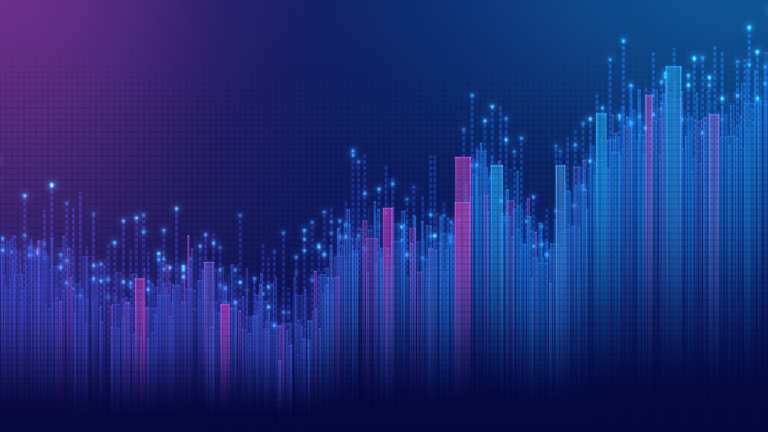
Write a Shadertoy shader that draws this background.

```glsl
// A rising skyline of translucent light bars over a violet-to-blue backdrop.
// Layers of hashed columns follow a height profile; a few accent bars, dotted
// streaks with glowing sparks, and a fine lattice complete the scene.

const vec3 NAVY    = vec3(0.045, 0.095, 0.37);
const vec3 PURPLE  = vec3(0.46, 0.20, 0.56);
const vec3 TEAL    = vec3(0.06, 0.36, 0.61);
const vec3 ABYSS   = vec3(0.015, 0.025, 0.25);
const vec3 INDIGO  = vec3(0.23, 0.26, 0.76);
const vec3 AZURE   = vec3(0.08, 0.40, 0.82);
const vec3 CYAN    = vec3(0.12, 0.62, 0.93);
const vec3 MAGENTA = vec3(0.74, 0.25, 0.76);
const vec3 SPARK   = vec3(0.25, 0.80, 1.00);

const int   LAYERS        = 4;
const float LATTICE_CELLS = 72.0;    // lattice rows over the height
const float SPARK_COLUMNS = 110.0;
const float SPARK_RADIUS  = 0.0042;
const float MAGENTA_SHARE = 0.13;

// Skyline height at evenly spaced positions
const int KNOTS = 25;
const float PROFILE[KNOTS] = float[KNOTS](
    0.42, 0.39, 0.38, 0.34, 0.31, 0.33, 0.37, 0.31, 0.29, 0.26, 0.34, 0.46, 0.46,
    0.43, 0.44, 0.62, 0.53, 0.43, 0.56, 0.68, 0.72, 0.74, 0.70, 0.74, 0.80);

// Accent bars: centre, half width, top, magenta amount
const int ACCENTS = 12;
const vec4 ACCENT[ACCENTS] = vec4[ACCENTS](
    vec4(0.182, 0.0065, 0.356, 0.9), vec4(0.272, 0.0065, 0.394, 0.3),
    vec4(0.293, 0.0060, 0.296, 1.0), vec4(0.505, 0.0065, 0.519, 1.0),
    vec4(0.603, 0.0105, 0.637, 0.9), vec4(0.602, 0.0100, 0.532, 0.9),
    vec4(0.647, 0.0080, 0.618, 0.0), vec4(0.730, 0.0065, 0.618, 0.2),
    vec4(0.783, 0.0070, 0.738, 0.0), vec4(0.845, 0.0050, 0.780, 0.7),
    vec4(0.877, 0.0105, 0.847, 0.0), vec4(0.930, 0.0070, 0.736, 0.5));

float hash(float n) {
    n = fract(n * 0.1031);
    n *= n + 33.33;
    n *= n + n;
    return fract(n);
}

float skyline(float x) {
    float t = clamp(x, 0.0, 0.9999) * float(KNOTS - 1);
    int i = int(t);
    return mix(PROFILE[i], PROFILE[i + 1], smoothstep(0.0, 1.0, fract(t)));
}

vec3 backdrop(vec2 uv) {
    vec3 col = mix(ABYSS, NAVY, smoothstep(0.0, 0.55, uv.y));
    float violet = exp(-uv.x * uv.x * 13.0) * smoothstep(-0.1, 1.05, uv.y);
    col = mix(col, PURPLE, 0.88 * violet);
    float teal = smoothstep(0.25, 1.0, uv.x) * smoothstep(0.3, 1.05, uv.y);
    return mix(col, TEAL, 0.9 * teal);
}

// Translucent bar that fades downward, with lit sides and a bright cap
vec3 drawBar(vec3 col, vec2 uv, vec2 px, float centre, float halfWidth,
             float top, vec3 tint, float opacity) {
    float side = abs(uv.x - centre) - halfWidth;
    float mask = smoothstep(px.x, -px.x, side) * smoothstep(px.y, -px.y, uv.y - top);
    float fade = pow(smoothstep(top * 0.02, top * 1.08, uv.y), 1.35);
    float rim = smoothstep(0.0018, 0.0, abs(side + 0.001));
    float cap = smoothstep(0.006, 0.0, abs(top - uv.y));
    vec3 lit = tint * (0.88 + 0.3 * rim) + 0.25 * cap * tint;
    return mix(col, lit, mask * fade * min(opacity + 0.15 * rim + 0.2 * cap, 1.0));
}

void mainImage(out vec4 fragColor, in vec2 fragCoord) {
    vec2 px = 1.0 / iResolution.xy;
    vec2 uv = fragCoord * px;
    float aspect = iResolution.x / iResolution.y;
    vec3 coolTint = mix(INDIGO, AZURE, smoothstep(0.3, 0.75, uv.x));
    vec3 col = backdrop(uv);

    // Soft haze beneath the skyline
    float depth = skyline(uv.x) - uv.y;
    float haze = smoothstep(-0.10, 0.06, depth) * exp(-max(depth, 0.0) * 4.5);
    col = mix(col, coolTint, 0.30 * haze * smoothstep(0.0, 0.3, uv.y));

    // Dotted streaks and sparks, including neighbouring columns
    vec3 glow = vec3(0.0);
    for (int k = -1; k <= 1; k++) {
        float id = floor(uv.x * SPARK_COLUMNS) + float(k);
        float x = (id + 0.25 + 0.5 * hash(id + 17.0)) / SPARK_COLUMNS;
        float base = skyline(x);
        float rise = 0.02 + 0.19 * hash(id + 71.0);
        float tip = base + rise;
        float streak = smoothstep(0.0026, 0.0012, abs(uv.x - x))
                     * smoothstep(px.y, -px.y, uv.y - tip);
        float beads = 0.55 + 0.45 * cos(6.2832 * uv.y * LATTICE_CELLS);
        float fade = smoothstep(base - 0.2, base, uv.y);
        glow += coolTint * streak * beads * fade * 0.38;
        for (int j = 0; j < 3; j++) {
            float seed = id * 3.0 + float(j) + 401.0;
            float y = j == 0 ? tip : base + rise * (hash(seed) * 1.3 - 0.3);
            vec2 d = vec2((uv.x - x) * aspect, uv.y - y);
            float power = step(0.45, hash(seed + 907.0)) * (0.25 + 0.75 * hash(seed + 53.0));
            float r2 = dot(d, d) / (SPARK_RADIUS * SPARK_RADIUS);
            glow += SPARK * power * (0.85 * exp(-r2) + 0.16 * exp(-r2 * 0.12));
        }
    }
    col += glow;

    // Bar layers, from fine and tall to broad
    for (int layer = 0; layer < LAYERS; layer++) {
        float level = float(layer);
        float count = floor(210.0 * pow(0.67, level));
        float id = floor(uv.x * count);
        float seed = id + 311.0 * (level + 1.0);
        float centre = (id + 0.5) / count;
        float halfWidth = (0.28 + 0.22 * hash(seed)) / count;
        float spread = mix(0.20, 0.09, level / float(LAYERS - 1));
        float top = skyline(centre) + spread * (hash(seed + 37.0) - 0.55);
        vec3 tint = mix(coolTint, CYAN, 0.55 * hash(seed + 131.0) * smoothstep(-0.2, 0.8, uv.x));
        float pink = step(1.0 - MAGENTA_SHARE, hash(seed + 211.0)) * (1.0 - 0.6 * smoothstep(0.6, 0.8, uv.x));
        tint = mix(tint, MAGENTA, 0.8 * pink);
        float opacity = step(0.22, hash(seed + 89.0)) * (0.24 + 0.26 * hash(seed + 149.0));
        col = drawBar(col, uv, px, centre, halfWidth, top, tint, opacity);
    }

    // Accent bars
    for (int i = 0; i < ACCENTS; i++) {
        vec4 a = ACCENT[i];
        vec3 tint = mix(mix(INDIGO, CYAN, smoothstep(0.1, 0.6, a.x)), MAGENTA, a.w);
        col = drawBar(col, uv, px, a.x, a.y, a.z, tint, 0.78);
    }

    // Fine lattice, fading out toward the upper edge
    vec2 cell = abs(fract(uv * vec2(aspect, 1.0) * LATTICE_CELLS) - 0.5);
    float line = smoothstep(0.28, 0.5, max(cell.x, cell.y));
    col *= 1.0 - 0.17 * line * smoothstep(1.0, 0.65, uv.y);

    fragColor = vec4(clamp(col, 0.0, 1.0), 1.0);
}
```
